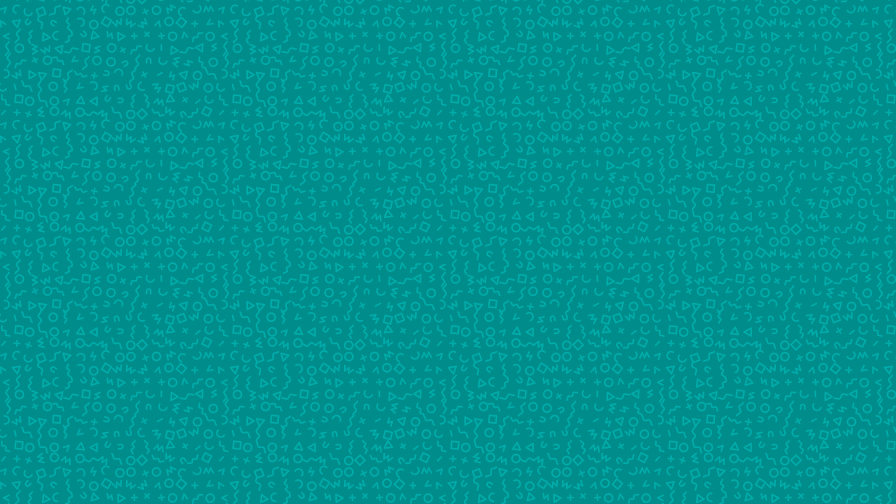
This pattern is drawn by a WebGL 2 fragment shader. Its source:

```glsl
#version 300 es
precision highp float;
// Teal confetti: small outlined shapes and squiggles scattered on a flat ground.
// Jittered cells of a repeating tile each pick one glyph by hash; the nearest
// stroke distance over neighbouring cells is then inked with a soft edge.
uniform vec2 u_resolution;
out vec4 fragColor;

const vec3 GROUND = vec3(0.0, 0.548, 0.54);
const vec3 INK = vec3(0.0, 0.68, 0.67);
const float ROWS = 39.3;           // cells per canvas height
const vec2 TILE = vec2(17.0, 9.0); // cells before the scatter repeats
const float HALF_STROKE = 0.062;   // in cells, as are the glyph sizes below
const float JITTER = 0.26;
const float CIRCLE_RADIUS = 0.31;
const float SQUARE_RADIUS = 0.39;
const float TRIANGLE_RADIUS = 0.35;
const float TAU = 6.2831853;

float hash(vec2 p) {
  return fract(sin(dot(p, vec2(127.1, 311.7))) * 43758.5453);
}

mat2 rotation(float angle) {
  float c = cos(angle), s = sin(angle);
  return mat2(c, s, -s, c);
}

// Distances to the strokes of each glyph
float segment(vec2 p, vec2 a, vec2 b) {
  vec2 ap = p - a, ab = b - a;
  return length(ap - ab * clamp(dot(ap, ab) / dot(ab, ab), 0.0, 1.0));
}

float ring(vec2 p, float radius) {
  return abs(length(p) - radius);
}

float polygon(vec2 p, float sides, float radius) {
  float sector = TAU / sides;
  float angle = mod(atan(p.x, p.y), sector) - 0.5 * sector;
  vec2 corner = radius * vec2(sin(0.5 * sector), cos(0.5 * sector));
  vec2 folded = length(p) * vec2(sin(angle), cos(angle));
  return segment(folded, vec2(-corner.x, corner.y), corner);
}

float arc(vec2 p, float radius, float halfAngle) {
  p.x = abs(p.x);
  vec2 end = vec2(sin(halfAngle), cos(halfAngle));
  return end.y * p.x > end.x * p.y ? length(p - end * radius) : ring(p, radius);
}

float arch(vec2 p, float radius, float leg) {
  p.x = abs(p.x);
  return p.y > 0.0 ? ring(p, radius) : segment(p, vec2(radius, 0.0), vec2(radius, -leg));
}

float cross2(vec2 p, float reach) {
  p = abs(p);
  return min(segment(p, vec2(0.0), vec2(reach, 0.0)), segment(p, vec2(0.0), vec2(0.0, reach)));
}

float chevron(vec2 p) {
  p.x = abs(p.x);
  return segment(p, vec2(0.0, -0.2), vec2(0.2, 0.2));
}

// Polyline along a cosine, or along a triangle wave when sharp
float wave(vec2 p, float halfLength, float height, float cycles, bool sharp) {
  const int STEPS = 12;
  float nearest = 9.0;
  vec2 previous = vec2(-halfLength, height);
  for (int i = 1; i <= STEPS; i++) {
    float t = float(i) / float(STEPS);
    float phase = t * cycles;
    float y = sharp ? 4.0 * abs(fract(phase) - 0.5) - 1.0 : cos(TAU * phase);
    vec2 next = vec2(mix(-halfLength, halfLength, t), height * y);
    nearest = min(nearest, segment(p, previous, next));
    previous = next;
  }
  return nearest;
}

float glyph(vec2 p, float kind) {
  if (kind < 0.13) return ring(p, CIRCLE_RADIUS);
  if (kind < 0.22) return polygon(p, 4.0, SQUARE_RADIUS);
  if (kind < 0.30) return polygon(p, 3.0, TRIANGLE_RADIUS);
  if (kind < 0.40) return wave(p, 0.36, 0.19, 2.0, true);
  if (kind < 0.47) return wave(p, 0.26, 0.17, 1.5, true);
  if (kind < 0.60) return wave(p, 0.54, 0.11, 1.5, false);
  if (kind < 0.68) return wave(p, 0.5, 0.09, 2.0, false);
  if (kind < 0.78) return arc(p, 0.31, 1.7);
  if (kind < 0.86) return cross2(p, 0.21);
  if (kind < 0.92) return chevron(p);
  if (kind < 0.97) return arch(p, 0.16, 0.2);
  return segment(p, vec2(-0.2, 0.0), vec2(0.2, 0.0));
}

void main() {
  vec2 p = gl_FragCoord.xy / u_resolution.y * ROWS;
  float nearest = 9.0;

  // Rows slide sideways by a hashed amount so that no columns show
  for (int j = -1; j <= 1; j++) {
    float row = floor(p.y) + float(j);
    float slide = hash(vec2(3.7, mod(row, TILE.y)));
    for (int i = -1; i <= 1; i++) {
      vec2 cell = vec2(floor(p.x - slide) + float(i), row);
      vec2 seed = mod(cell, TILE) + 1.0;
      vec2 offset = JITTER * (vec2(hash(seed + 17.3), hash(seed + 41.9)) - 0.5);
      vec2 local = p - cell - vec2(slide, 0.0) - 0.5 - offset;
      local = rotation(TAU * hash(seed + 73.1)) * local;
      nearest = min(nearest, glyph(local, hash(seed)));
    }
  }

  float pixel = ROWS / u_resolution.y;
  float coverage = clamp((HALF_STROKE - nearest) / pixel + 0.5, 0.0, 1.0);
  fragColor = vec4(mix(GROUND, INK, coverage), 1.0);
}
```
